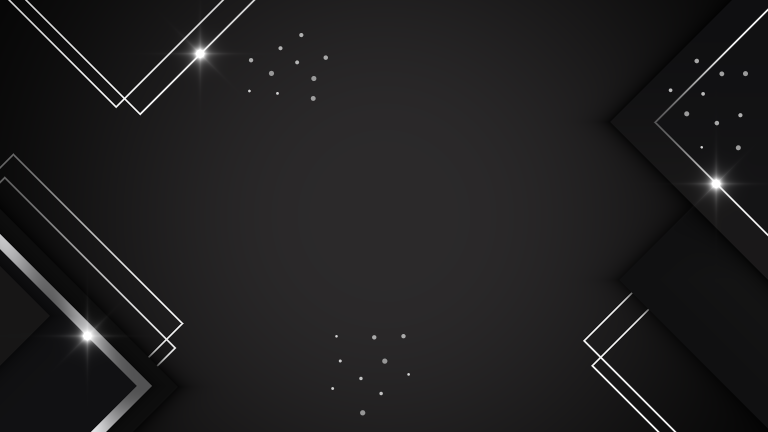
Write a Shadertoy shader that draws this background.

```glsl
const vec2 LEFT = vec2(-1, 0), RIGHT = vec2(1, 0), DOWN = vec2(0, -1);

// The canvas is 9 units high and 16 wide.
float coverage(float d) {
    return clamp(0.5 - d * iResolution.y / 9.0, 0.0, 1.0);
}

// Signed distance to a right-angled wedge whose tip points along dir.
float wedge(vec2 p, vec2 tip, vec2 dir) {
    vec2 q = p - tip;
    return (dot(q, dir) + abs(dot(q, vec2(-dir.y, dir.x)))) * 0.7071;
}

// The same wedge, cut off on its upper left side.
float cutWedge(vec2 p, vec2 tip, float width) {
    vec2 q = p - tip;
    return max(wedge(p, tip, RIGHT), (q.y - q.x) * 0.7071 - width);
}

void drawLine(inout vec3 color, float d, float light) {
    color = mix(color, vec3(0.97), light * coverage(abs(d) - 0.018));
}

void drawPanel(inout vec3 color, float d, vec3 fill, float shadow) {
    color *= 1.0 - shadow * exp(-5.5 * max(d, 0.0));
    color = mix(color, fill, coverage(d));
}

float hash(float n) {
    return fract(sin(n * 127.1) * 4375.85);
}

// Dots spread along a golden-angle spiral.
void drawDots(inout vec3 color, vec2 p, vec2 center, vec2 spread, float seed) {
    for (float i = 0.0; i < 10.0; i++) {
        float angle = i * 2.4 + seed;
        vec2 spot = center + spread * sqrt((i + 0.5) / 10.0) * vec2(cos(angle), sin(angle));
        float size = hash(i + seed);
        float d = length(p - spot) - mix(0.025, 0.055, size);
        color = mix(color, vec3(mix(0.85, 0.58, size)), coverage(d));
    }
}

// Spike along x that narrows outwards
float ray(vec2 q, float reach) {
    return exp(-abs(q.x) / reach - abs(q.y) * 30.0 * (0.4 + abs(q.x)));
}

// Soft core with a long cross and a shorter diagonal one.
float sparkle(vec2 q) {
    vec2 diagonal = vec2(q.x + q.y, q.x - q.y) * 0.7071;
    float light = 0.35 * exp(-dot(q, q) * 70.0) + 0.13 * exp(-dot(q, q) * 9.0);
    light += 0.42 * (ray(q, 0.3) + ray(q.yx, 0.3));
    return light + 0.34 * (ray(diagonal, 0.24) + ray(diagonal.yx, 0.24));
}

void mainImage(out vec4 fragColor, in vec2 fragCoord) {
    vec2 p = fragCoord / iResolution.y * 9.0;

    // Radial backdrop
    float falloff = smoothstep(1.3, 10.5, length(p - vec2(8.0, 4.5)));
    vec3 color = mix(vec3(0.167, 0.160, 0.164), vec3(0.018), falloff);

    // Thin outlines
    float topLight = mix(1.0, 0.85, smoothstep(6.7, 9.0, p.y));
    drawLine(color, wedge(p, vec2(2.42, 6.77), DOWN), topLight);
    drawLine(color, wedge(p, vec2(2.92, 6.62), DOWN), topLight);
    float leftLight = mix(0.38, 1.0, smoothstep(0.0, 3.5, p.x));
    drawLine(color, cutWedge(p, vec2(3.80, 2.26), 4.98), leftLight);
    drawLine(color, cutWedge(p, vec2(3.65, 1.75), 5.02), leftLight);
    drawLine(color, wedge(p, vec2(12.17, 1.90), LEFT), 1.0);
    drawLine(color, wedge(p, vec2(12.34, 1.38), LEFT), 1.0);

    // Right panels, the lower one first
    float lowerRight = wedge(p, vec2(12.90, 3.17), LEFT);
    vec3 lowerFill = mix(vec3(0.062, 0.062, 0.066), vec3(0.082), smoothstep(0.0, 2.6, -lowerRight));
    drawPanel(color, lowerRight, lowerFill, 0.6);
    float upperRight = wedge(p, vec2(12.71, 6.46), LEFT);
    vec3 upperFill = mix(vec3(0.1, 0.096, 0.097), vec3(0.06, 0.06, 0.066),
                         smoothstep(4.0, 8.5, p.y));
    drawPanel(color, upperRight, upperFill, 0.75);
    float innerRight = wedge(p, vec2(13.65, 6.45), LEFT);
    drawPanel(color, innerRight, mix(upperFill, vec3(0.068, 0.068, 0.075), 0.6), 0.0);
    drawLine(color, innerRight, mix(0.3, 1.0, smoothstep(13.6, 15.4, p.x)));

    // Left panel with its metal band
    drawPanel(color, wedge(p, vec2(3.71, 0.94), RIGHT), vec3(0.056), 0.7);
    float shine = 0.32 + 0.5 * exp(-p.x * p.x * 2.0)
                + 0.35 * exp(-pow((p.x - 1.8) / 0.5, 2.0))
                + 0.25 * smoothstep(0.9, 0.0, p.y);
    drawPanel(color, wedge(p, vec2(3.17, 0.96), RIGHT), vec3(shine, shine, shine * 1.01), 0.4);
    drawPanel(color, wedge(p, vec2(2.85, 0.96), RIGHT), vec3(0.066, 0.066, 0.073), 0.0);
    drawPanel(color, wedge(p, vec2(1.04, 2.42), RIGHT), vec3(0.09, 0.088, 0.088), 0.5);

    // Scattered dots
    drawDots(color, p, vec2(6.06, 7.55), vec2(1.08, 0.8), 1.0);
    drawDots(color, p, vec2(14.83, 6.90), vec2(0.95, 1.25), 2.6);
    drawDots(color, p, vec2(7.62, 1.32), vec2(1.12, 1.0), 4.3);

    // Sparkles
    float glow = sparkle(p - vec2(4.17, 7.88)) + sparkle(p - vec2(14.92, 5.17))
               + sparkle(p - vec2(1.82, 2.0));
    color = mix(color, vec3(1), min(glow, 1.0));

    fragColor = vec4(color, 1);
}
```
